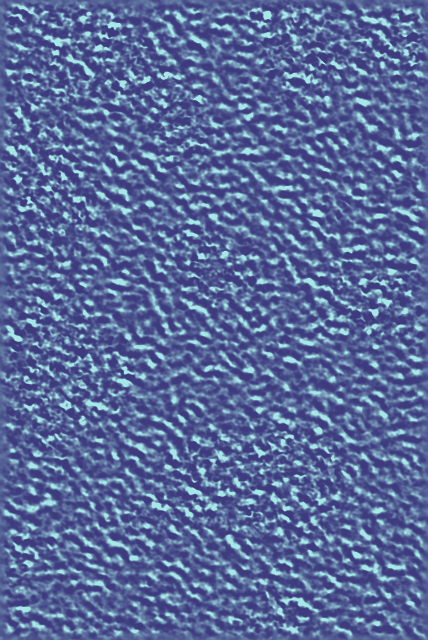
A WebGL 1 fragment shader for this texture:

```glsl
precision highp float;
// Rippled blue surface: short slanted wavelets scattered over a jittered grid
// give even rows of crests, fine gradient noise frays and grains them, and a
// ramp from indigo to pale cyan colours the relief. The border is flattened.

uniform vec2 u_resolution;

vec3 hash3(vec2 cell) {
  vec3 h = fract(cell.xyx * vec3(0.1031, 0.1030, 0.0973));
  h += dot(h, h.yxz + 33.33);
  return fract((h.xxy + h.yzz) * h.zyx);
}

float cornerValue(vec2 cell, vec2 local, vec2 corner) {
  return dot(hash3(cell + corner).xy * 2.0 - 1.0, local - corner);
}

// Gradient noise scaled to roughly unit deviation.
float gradientNoise(vec2 p) {
  vec2 cell = floor(p);
  vec2 local = p - cell;
  vec2 blend = local * local * (3.0 - 2.0 * local);
  float low = mix(cornerValue(cell, local, vec2(0.0, 0.0)),
                  cornerValue(cell, local, vec2(1.0, 0.0)), blend.x);
  float high = mix(cornerValue(cell, local, vec2(0.0, 1.0)),
                   cornerValue(cell, local, vec2(1.0, 1.0)), blend.x);
  return mix(low, high, blend.y) / 0.173;
}

// Sum of windowed waves, three per cell, running near the given angle.
float wavelets(vec2 p, float angle) {
  vec2 cell = floor(p);
  float sum = 0.0;
  for (int y = -1; y <= 1; y++) {
    for (int x = -1; x <= 1; x++) {
      vec2 neighbour = cell + vec2(float(x), float(y));
      for (int k = 0; k < 3; k++) {
        vec3 random = hash3(neighbour + float(k) * vec2(113.0, 71.0) + 9.0);
        vec2 offset = p - neighbour - random.xy;
        float window = max(0.0, 1.0 - dot(offset, offset));
        float turn = angle + 1.3 * (fract(random.z * 17.0) - 0.5);
        float along = dot(offset, vec2(cos(turn), sin(turn)));
        sum += window * window * cos(6.2832 * (1.1 * along + random.z));
      }
    }
  }
  return sum;
}

void main() {
  vec2 p = gl_FragCoord.xy / u_resolution.y;
  vec2 size = vec2(u_resolution.x / u_resolution.y, 1.0);

  // Crisp patches lie between softer ones.
  float crispness = smoothstep(-0.6, 1.6, gradientNoise(p * 6.0 + 71.0));

  // Fray the crests, then lay down the main ripples.
  vec2 fray = vec2(gradientNoise(p * 120.0 + 11.0),
                   gradientNoise(p * 120.0 + 237.0));
  vec2 frayed = p + mix(0.0008, 0.002, crispness) * fray;
  float angle = 1.2 + 0.1 * gradientNoise(p * 3.0 + 23.0);
  float relief = wavelets(frayed * 45.0 + 20.0, angle);

  // Fine grain in two sizes, drawn out along the slanted rows.
  vec2 slanted = vec2(dot(p, vec2(0.94, -0.34)), dot(p, vec2(0.34, 0.94)));
  float coarse = mix(0.42, 0.6, crispness);
  float fine = mix(0.26, 0.42, crispness);
  relief += coarse * gradientNoise(slanted * vec2(75.0, 105.0) + 90.0);
  relief += fine * gradientNoise(slanted * vec2(165.0, 195.0) + 190.0);
  relief *= inversesqrt(1.0 + coarse * coarse + fine * fine);
  relief *= mix(0.95, 1.08, crispness);

  // Flatten the relief along the border.
  vec2 margin = min(p, size - p);
  float border = 1.0 - smoothstep(0.0, 0.018, min(margin.x, margin.y));
  relief = mix(relief, 0.15, 0.75 * border);

  // Broad dark troughs, narrow bright crests.
  relief = max(relief, -1.35);
  float light = clamp(0.228 + relief * (0.27 + 0.1 * relief), 0.0, 1.0);
  vec3 indigo = vec3(0.22, 0.2, 0.475);
  vec3 paleCyan = vec3(0.65, 0.91, 0.91);
  gl_FragColor = vec4(mix(indigo, paleCyan, light), 1.0);
}
```
